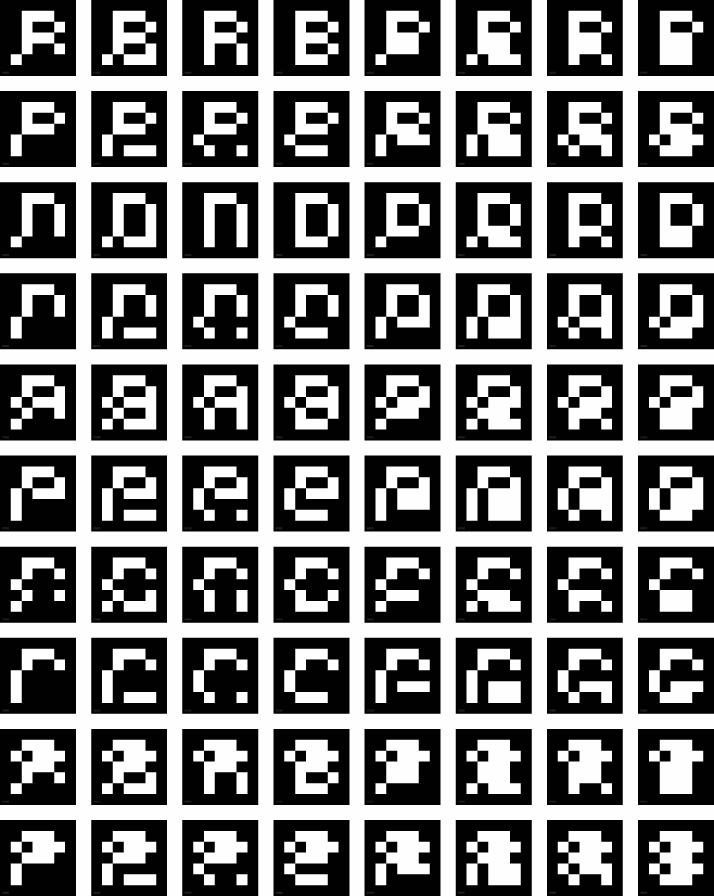
Write a WebGL 2 fragment shader that draws this pattern.

```glsl
#version 300 es
precision highp float;
// Sheet of 8 by 10 square binary markers: black tiles on white, each coding its own number.
uniform vec2 u_resolution;
out vec4 outColor;

const vec2 GRID = vec2(8.0, 10.0);   // markers across and up
const float TILE = 5.0;              // tile side, with a gutter of 1 unit
const float PITCH = TILE + 1.0;
const float CELLS = 7.0;             // 5 data cells and a border cell on each side
const int FIRST_ID = 880;            // number of the lower left marker
const int SAMPLES = 4;               // antialiasing samples per axis

const float INK = 0.005;
const float PAPER = 0.995;
const float FLECK = 0.16;

// Five-bit row words, each standing for two bits of the marker number
const int WORDS[4] = int[4](16, 23, 9, 14);

float hash(vec2 p) {
    vec3 q = fract(vec3(p.xyx) * 0.1031);
    q += dot(q, q.yzx + 33.33);
    return fract((q.x + q.y) * q.z);
}

// 1 inside the box from low to high, 0 outside
float box(vec2 p, vec2 low, vec2 high) {
    vec2 inside = step(low, p) * step(p, high);
    return inside.x * inside.y;
}

// State of one data cell; cell (0, 0) is the lower left
float dataBit(int id, ivec2 cell) {
    int pair = (id >> (2 * cell.y)) & 3;
    return float((WORDS[pair] >> (4 - cell.x)) & 1);
}

// Faint broken dash in the lower left border; p runs 0 to 1 over the tile
float flecks(vec2 p, vec2 tile) {
    float dash = box(p, vec2(0.03, 0.03), vec2(0.12, 0.055));
    float grain = hash(floor(p * vec2(60.0, 80.0)) + tile * 17.0);
    return FLECK * dash * mix(0.4, 1.0, grain);
}

// Grey level of one marker; p runs 0 to 1 over the tile
float marker(vec2 p, vec2 tile) {
    int id = FIRST_ID + int(GRID.x * tile.y + tile.x);
    ivec2 cell = ivec2(floor(p * CELLS)) - 1;
    bool isData = all(greaterThanEqual(cell, ivec2(0))) && all(lessThan(cell, ivec2(5)));
    float lit = isData ? dataBit(id, cell) : 0.0;
    return max(mix(INK, PAPER, lit), flecks(p, tile));
}

// Grey level of the sheet; p is in gutter units
float sheet(vec2 p) {
    vec2 tile = floor(p / PITCH);
    vec2 local = mod(p, PITCH) / TILE;
    return max(local.x, local.y) < 1.0 ? marker(local, tile) : PAPER;
}

void main() {
    vec2 unitsPerPixel = (GRID * PITCH - 1.0) / u_resolution;
    vec2 corner = gl_FragCoord.xy - 0.5;
    float sum = 0.0;
    for (int y = 0; y < SAMPLES; y++) {
        for (int x = 0; x < SAMPLES; x++) {
            vec2 offset = (vec2(x, y) + 0.5) / float(SAMPLES);
            sum += sheet((corner + offset) * unitsPerPixel);
        }
    }
    outColor = vec4(vec3(sum / float(SAMPLES * SAMPLES)), 1.0);
}
```
